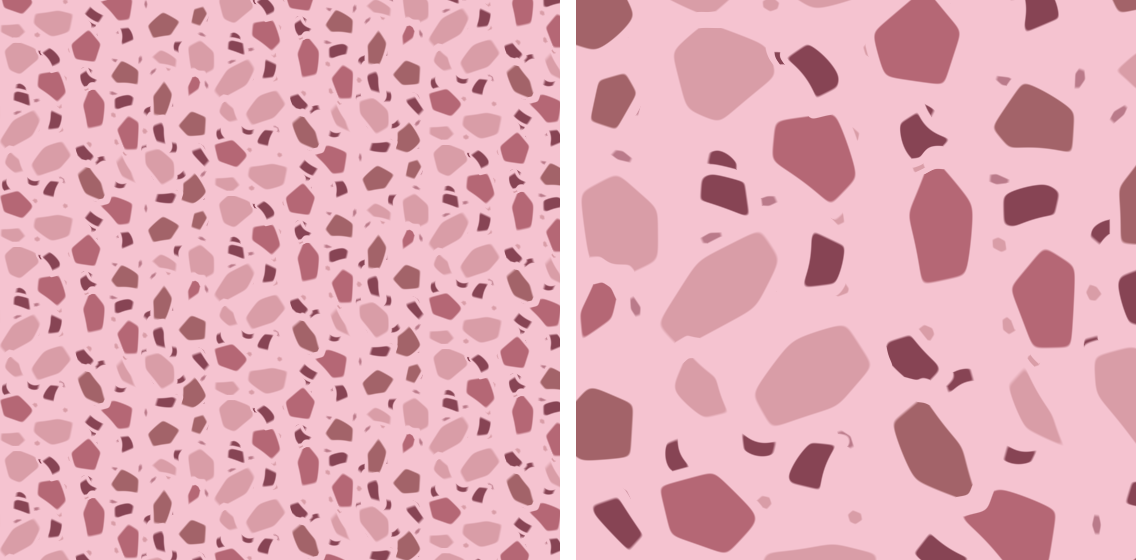
Left: the whole. Right: its middle third, enlarged.
Write a WebGL 2 fragment shader that draws this pattern.

```glsl
#version 300 es
precision highp float;

uniform vec2 u_resolution;
out vec4 fragColor;

const float TAU = 6.28319;
const float ROUNDING = 13.0;

// Quarter-drop repeat: each tile to the right rises by a quarter of a tile
const vec2 TILE_RIGHT = vec2(0.3828, 0.0911);
const vec2 TILE_UP = vec2(0.0, 0.3646);
const float CHIP_CELLS = 6.0;
const float SPECK_CELLS = 8.0;
const float CHIP_GAP = 0.008;

const vec3 GROUND = vec3(0.96, 0.765, 0.815);
const vec3 BLUSH = vec3(0.85, 0.615, 0.655);
const vec3 ROSE = vec3(0.71, 0.405, 0.46);
const vec3 BROWN = vec3(0.64, 0.39, 0.41);
const vec3 PLUM = vec3(0.53, 0.265, 0.33);
const vec3 MAUVE = vec3(0.73, 0.48, 0.54);

struct Stone { vec3 color; vec2 semi; float sides; float bend; };

float random(vec2 cell, float salt) {
    return fract(sin(dot(vec3(cell, salt), vec3(127.1, 311.7, 74.7))) * 43758.5453);
}

vec2 rotate(vec2 p, float angle) {
    float c = cos(angle), s = sin(angle);
    return vec2(c * p.x + s * p.y, c * p.y - s * p.x);
}

vec2 toTile(vec2 p) {
    float u = p.x / TILE_RIGHT.x;
    return vec2(u, (p.y - u * TILE_RIGHT.y) / TILE_UP.y);
}

vec2 toCanvas(vec2 t) {
    return t.x * TILE_RIGHT + t.y * TILE_UP;
}

// Irregular polygon with soft corners, optionally bent into a kidney
float stoneDistance(vec2 p, Stone stone, vec2 cell, float salt) {
    vec2 q = rotate(p, TAU * random(cell, salt)) / stone.semi;
    q.y += stone.bend * (q.x * q.x - 0.5);
    float sum = exp(ROUNDING * min(length(q) - 1.35, 4.0));
    for (float k = 0.0; k < stone.sides; k++) {
        float angle = TAU * (k + 0.34 * (random(cell, salt + k + 1.0) - 0.5)) / stone.sides;
        float reach = mix(0.78, 1.1, random(cell, salt + k + 8.0));
        float side = dot(q, vec2(cos(angle), sin(angle))) - reach;
        sum += exp(ROUNDING * min(side, 4.0));
    }
    return log(sum) / ROUNDING * stone.semi.y;
}

// Large and medium chips alternate like a checkerboard
Stone chipStone(vec2 cell) {
    float kind = mod(floor((cell.x + cell.y) * 0.5) + floor(cell.y * cell.y * 0.5), 3.0);
    float pick = random(cell, 20.0);
    float bend = (random(cell, 21.0) - 0.5) * 1.1;
    Stone stone;
    if (mod(cell.x + cell.y, 2.0) < 0.5) {
        if (kind < 0.5) stone = Stone(BLUSH, vec2(0.033, 0.024), 6.0, bend * 0.3);
        else if (kind < 1.5) stone = Stone(ROSE, vec2(0.028, 0.021), 5.0, bend * 0.3);
        else stone = Stone(BROWN, vec2(0.026, 0.0175), 5.0, bend);
    } else {
        if (kind < 1.5) stone = Stone(PLUM, vec2(0.0145, 0.0098), 4.0, bend * 0.8);
        else if (pick < 0.4) stone = Stone(BLUSH, vec2(0.021, 0.0105), 5.0, bend);
        else if (pick < 0.7) stone = Stone(ROSE, vec2(0.017, 0.0105), 5.0, bend * 0.5);
        else stone = Stone(BROWN, vec2(0.015, 0.012), 5.0, 0.0);
    }
    float stretch = random(cell, 22.0);
    stone.semi *= vec2(mix(0.88, 1.2, stretch), mix(1.1, 0.82, stretch));
    return stone;
}

// Plum slivers, mauve grains and pale dots
Stone speckStone(vec2 cell) {
    float pick = random(cell, 30.0);
    if (pick < 0.32) return Stone(PLUM, vec2(0.0088, 0.0045), 4.0, 0.5);
    if (pick < 0.68) return Stone(MAUVE, vec2(0.0058, 0.0028), 6.0, 0.0);
    return Stone(BLUSH, vec2(0.0046, 0.0038), 6.0, 0.0);
}

// Nearest stone of one layer: colour and distance, trimmed clear of its neighbour
vec4 scatter(vec2 p, float cells, float jitter, bool isSpeck) {
    vec2 base = floor(toTile(p) * cells);
    vec3 color = GROUND;
    float nearest = 1.0, second = 1.0;
    float salt = isSpeck ? 60.0 : 40.0;
    for (int y = -1; y <= 1; y++) {
        for (int x = -1; x <= 1; x++) {
            vec2 id = base + vec2(x, y);
            vec2 cell = mod(id, cells);
            vec2 shift = vec2(random(cell, salt - 2.0), random(cell, salt - 1.0)) - 0.5;
            vec2 center = toCanvas((id + 0.5 + jitter * shift) / cells);
            Stone stone;
            if (isSpeck) stone = speckStone(cell);
            else stone = chipStone(cell);
            float d = stoneDistance(p - center, stone, cell, salt);
            second = min(second, max(d, nearest));
            if (d < nearest) { nearest = d; color = stone.color; }
        }
    }
    return vec4(color, max(nearest, nearest - second + CHIP_GAP));
}

void main() {
    float scale = min(u_resolution.x, u_resolution.y);
    vec2 p = gl_FragCoord.xy / scale;
    float pixel = 1.0 / scale;
    vec4 chip = scatter(p, CHIP_CELLS, 0.3, false);
    vec4 speck = scatter(p, SPECK_CELLS, 0.6, true);
    // Specks keep clear of the chips
    float speckEdge = max(speck.w, 0.006 - chip.w);
    vec3 color = mix(GROUND, speck.rgb, 1.0 - smoothstep(-pixel, pixel, speckEdge));
    color = mix(color, chip.rgb, 1.0 - smoothstep(-pixel, pixel, chip.w));
    fragColor = vec4(color, 1.0);
}
```
